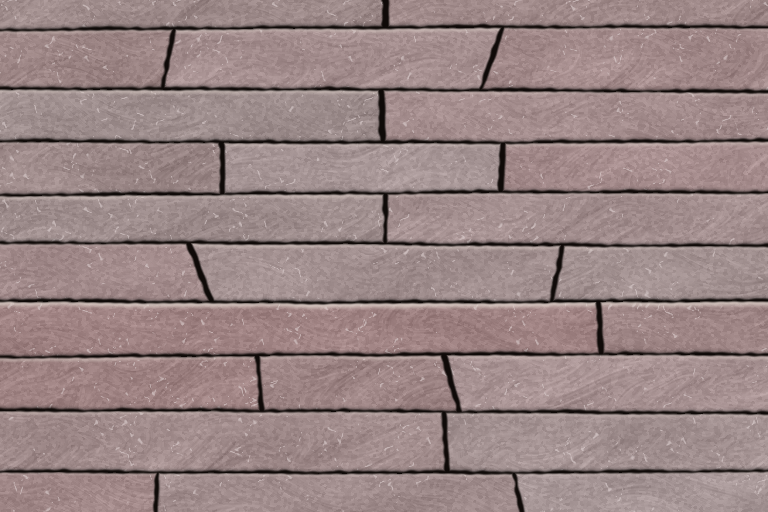
Write a Shadertoy shader that draws this texture.

```glsl
// Dry-stacked wall of long mauve sandstone slabs with thin dark joints.

// Bed joints from the top down, in canvas heights
const float BEDS[11] = float[](-.065, .056, .177, .276, .379, .478, .588, .695, .805, .921, 1.04);

// Upright joints per course: position, slant, position, slant
const vec4 JOINTS[10] = vec4[](
    vec4(.752, .003, 9., 0.),      vec4(.328, -.021, .960, -.045),
    vec4(.746, .005, 9., 0.),      vec4(.434, .002, .980, -.008),
    vec4(.752, .001, 9., 0.),      vec4(.391, .047, 1.088, -.022),
    vec4(1.171, .006, 9., 0.),     vec4(.506, .008, .883, .030),
    vec4(.870, .006, 9., 0.),      vec4(.304, -.006, 1.016, .022));

float hash(vec2 p) {
    p = fract(p * vec2(.1031, .1137));
    p += dot(p, p.yx + 33.33);
    return fract((p.x + p.y) * p.x * 7.31);
}

// Cellular noise: distance to the nearest seed, and that seed's random value
vec2 cellular(vec2 p) {
    vec2 cell = floor(p), best = vec2(9., 0.);
    for (int j = -1; j <= 1; j++)
    for (int i = -1; i <= 1; i++) {
        vec2 c = cell + vec2(i, j);
        vec2 seed = c + vec2(hash(c + 17.), hash(c + 71.));
        float d = distance(p, seed);
        if (d < best.x) best = vec2(d, hash(c + 133.));
    }
    return best;
}

// Layered, warped sines for the split stone face
float relief(vec2 p) {
    float sum = 0., amp = .5;
    p *= vec2(13., 21.);
    for (int i = 0; i < 7; i++) {
        p += .6 * sin(p.yx * 1.3 + float(i));
        sum += amp * sin(p.x) * sin(p.y);
        p = mat2(1.3, 1.1, -1.1, 1.3) * p + 2.7;
        amp *= .6;
    }
    return sum;
}

// Irregular edge line, about -1 to 1
float ragged(float x, float seed) {
    return .45 * sin(x * 31. + seed * 5.1 + 2. * sin(x * 13. + seed))
         + .35 * sin(x * 83. + seed * 2.3 + 2. * sin(x * 47.))
         + .20 * sin(x * 231. + seed);
}

float bed(int i, float x) {
    float k = float(i);
    return BEDS[i] + .003 * sin(x * 2.2 + k * 2.1) + .0012 * ragged(x, k);
}

void mainImage(out vec4 fragColor, in vec2 fragCoord) {
    vec2 uv = fragCoord / iResolution.xy;
    vec2 p = vec2(uv.x * 1.5, 1. - uv.y);
    float px = 1. / iResolution.y;

    // Course and the distance to its upper and lower edges
    int row = 0;
    for (int i = 1; i < 10; i++) row += int(p.y > bed(i, p.x));
    float course = float(row);
    float top = bed(row, p.x), bottom = bed(row + 1, p.x);
    float below = p.y - top - .0008 - .0008 * ragged(p.x, course + 20.);
    float above = bottom - p.y - .0026 - .0022 * ragged(p.x, course + 40.);
    float edge = min(below, above);

    // Upright joints, which also number the stones
    float along = (p.y - top) / (bottom - top) - .5;
    float stone = 0.;
    for (int i = 0; i < 2; i++) {
        vec2 joint = i == 0 ? JOINTS[row].xy : JOINTS[row].zw;
        float seed = course + 7. * float(i);
        float side = p.x - joint.x - joint.y * along - .002 * ragged(p.y, seed);
        float halfGap = .0028 + .0025 * hash(vec2(seed, 3.)) + .0018 * ragged(p.y, seed + 9.);
        edge = min(edge, abs(side) - halfGap);
        stone += step(0., side);
    }
    vec2 id = vec2(course, stone);
    vec2 face = p + id.yx * vec2(3.7, 1.9);

    // Base colour with a tint per stone and broad stains
    float tone = hash(id + 5.);
    vec3 color = mix(vec3(.605, .510, .508), vec3(.655, .578, .580), tone);
    color += vec3(.012, -.012, -.010) * (hash(id + 29.) - .5) * 2.;
    color += .022 * sin(face.x * 9. + 2. * sin(face.y * 17.)) * sin(face.y * 23. + face.x * 5.);

    // Relief lit from the upper left, then fine grain
    float rough = relief(face);
    float light = rough - relief(face + vec2(-.002, -.003));
    color += clamp(light * .23, -.11, .10) + .018 * rough;
    color += .07 * (cellular(face * vec2(150., 190.)).y - .5);

    // Pale scratches and chips, gathered in patches
    vec2 bent = face * vec2(46., 38.) + .5 * sin(face.yx * 140.) + .3 * sin(face.yx * 310.);
    vec2 chip = cellular(bent);
    float patches = .5 + .5 * sin(face.x * 11. + 3. * sin(face.y * 14.));
    float fleck = (1. - smoothstep(.06, .26, chip.x)) * step(.90 - .12 * patches, chip.y);
    color = mix(color, vec3(.86, .81, .81), .6 * fleck);

    // Worn pale upper rim, widest on one ledge; shade toward the lower rim
    float ledge = row == 6 ? 1. : .25 + .4 * hash(id + 51.);
    float rim = 1. - smoothstep(.002, .005 + .010 * ledge, below + .003 * rough);
    color = mix(color, vec3(.87, .82, .79), rim * ledge * .8);
    color *= 1. - .22 * (1. - smoothstep(0., .010, above));
    color *= 1. - .25 * (1. - smoothstep(0., .005, edge));

    // Dark open joints
    float solid = smoothstep(-px, px + .0012, edge + .0008 * rough);
    color = mix(vec3(.06, .04, .03), color, solid);
    fragColor = vec4(clamp(color, 0., 1.), 1.);
}
```
